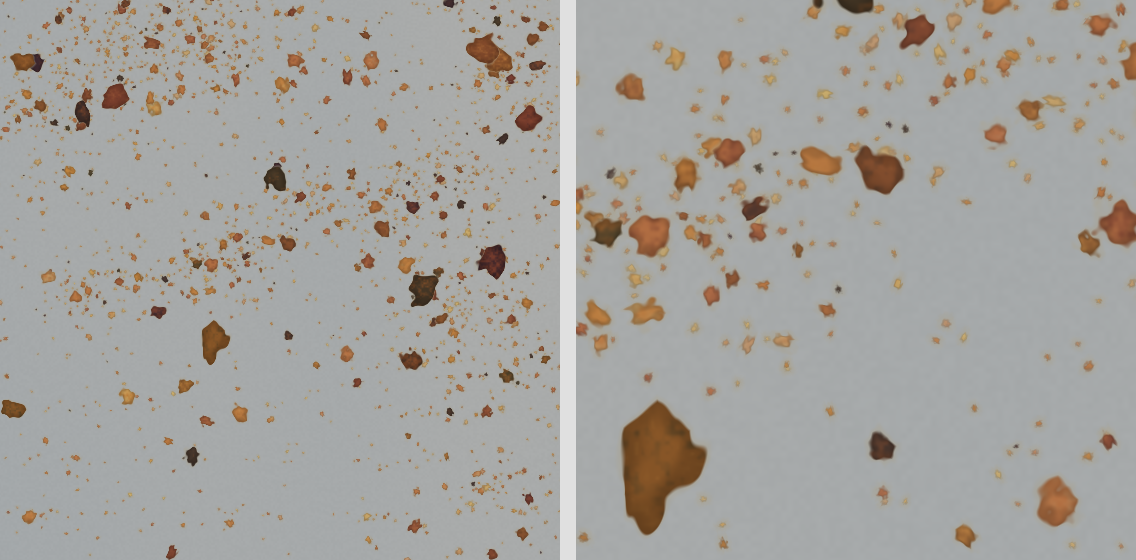
Left: the whole. Right: its middle third, enlarged.
Reproduce this texture procedurally as a three.js fragment shader.

```glsl
varying vec2 vUv;

const vec3 GLASS_COOL = vec3(0.635, 0.655, 0.665);
const vec3 GLASS_WARM = vec3(0.68, 0.68, 0.67);
const vec3 HAZE = vec3(0.67, 0.63, 0.53);
const vec3 DARK = vec3(0.23, 0.17, 0.14);
const vec3 BROWN = vec3(0.46, 0.26, 0.15);
const vec3 ORANGE = vec3(0.66, 0.42, 0.22);
const vec3 TAN = vec3(0.70, 0.57, 0.38);
const float EDGE = 0.0016;        // half width of the soft outline
const float HALO = 0.006;         // reach of the warm glow
const float HALO_STRENGTH = 0.4;
const float ROUGHNESS = 0.75;     // outline distortion
const float BASE_DENSITY = 0.09;

float hash(vec2 p) {
  return fract(sin(dot(p, vec2(127.1, 311.7))) * 43758.5);
}

float noise(vec2 p) {
  vec2 i = floor(p), f = fract(p);
  f = f * f * (3.0 - 2.0 * f);
  return mix(mix(hash(i), hash(i + vec2(1.0, 0.0)), f.x),
             mix(hash(i + vec2(0.0, 1.0)), hash(i + 1.0), f.x), f.y);
}

float blob(vec2 p, vec2 centre, vec2 size) {
  vec2 q = (p - centre) / size;
  return exp(-dot(q, q));
}

float segmentDistance(vec2 p, vec2 a, vec2 b) {
  vec2 ab = b - a;
  return length(p - a - ab * clamp(dot(p - a, ab) / dot(ab, ab), 0.0, 1.0));
}

// Drifts of grains: a diagonal band and several looser patches
float density(vec2 p) {
  float band = segmentDistance(p, vec2(0.13, 0.46), vec2(0.84, 0.70)) / 0.05;
  float d = BASE_DENSITY + 0.06 * p.y + 0.85 * exp(-band * band);
  d += 0.75 * blob(p, vec2(0.34, 0.93), vec2(0.18, 0.10));
  d += 0.50 * blob(p, vec2(0.08, 0.85), vec2(0.11, 0.12));
  d += 0.75 * blob(p, vec2(0.88, 0.42), vec2(0.12, 0.12));
  d += 0.60 * blob(p, vec2(0.90, 0.88), vec2(0.10, 0.14));
  d += 0.45 * blob(p, vec2(0.90, 0.13), vec2(0.07, 0.05));
  return clamp(d * (0.35 + 1.3 * noise(p * 15.0)), 0.0, 1.0);
}

// Tone 0 is nearly black, tone 1 is pale tan
vec3 mineral(float tone, float hue) {
  vec3 c = mix(DARK, BROWN, smoothstep(0.0, 0.3, tone));
  c = mix(c, ORANGE, smoothstep(0.3, 0.65, tone));
  c = mix(c, TAN, smoothstep(0.65, 1.0, tone));
  return c + (hue - 0.5) * vec3(0.06, 0.10, -0.02);
}

// Signed distance in grain radii: stretched, chipped and lumpy
float grainShape(vec2 q, vec2 id) {
  float angle = 6.2832 * hash(id + 3.7);
  float c = cos(angle), s = sin(angle);
  q = mat2(c, -s, s, c) * q;
  q.y *= mix(1.0, 1.65, hash(id + 5.3));
  vec2 seed = id * 7.3;
  q += ROUGHNESS * (vec2(noise(q * 1.7 + seed), noise(q * 1.7 + seed + 31.0)) - 0.5);
  float chipA = q.x * 1.25;
  float chipB = dot(q, vec2(-0.5, 0.87)) * 1.2;
  return max(length(q), max(chipA, chipB)) - 1.0;
}

// One size class: at most one grain in each jittered cell
vec3 addGrains(vec3 col, vec2 p, float cells, vec2 radii, float amount, vec2 tones, float opacity) {
  vec2 home = floor(p * cells);
  for (int y = -1; y <= 1; y++) {
    for (int x = -1; x <= 1; x++) {
      vec2 cell = home + vec2(float(x), float(y));
      vec2 id = cell + cells * 1.37;
      float chance = hash(id);
      if (chance > amount) continue;
      vec2 centre = (cell + vec2(hash(id + 11.3), hash(id + 17.9))) / cells;
      float size = hash(id + 23.1);
      float radius = mix(radii.x, radii.y, size * size);
      vec2 q = (p - centre) / radius;
      if (length(q) > 2.0 + HALO / radius) continue;
      if (chance > amount * density(centre)) continue;

      float shape = grainShape(q, id);
      float d = shape * radius;
      float tone = mix(tones.x, tones.y, hash(id + 29.7));
      tone *= step(0.05, hash(id + 41.3));
      float mottle = noise(p * 150.0 + id) * 0.6 + noise(p * 330.0) * 0.4;
      vec3 body = mineral(tone + 0.3 * (mottle - 0.5), hash(id + 37.1));
      body *= 0.86 + 0.22 * smoothstep(0.0, 0.7, -shape) + 0.05 * q.y;

      col = mix(col, HAZE, HALO_STRENGTH * (1.0 - smoothstep(0.0, HALO, d)));
      col = mix(col, body, opacity * (1.0 - smoothstep(-EDGE, EDGE, d)));
    }
  }
  return col;
}

void main() {
  // Softly lit glass with faint vertical streaks and fine grain
  float light = noise(vec2(vUv.x * 4.0 + 0.6, vUv.y * 1.5));
  vec3 col = mix(GLASS_COOL, GLASS_WARM, 0.6 * light + 0.3 * vUv.x);
  col += 0.014 * (noise(vUv * 280.0) - 0.5);

  // From dust up to the largest grains
  col = addGrains(col, vUv, 105.0, vec2(0.0013, 0.0034), 0.48, vec2(0.50, 1.10), 0.85);
  col = addGrains(col, vUv, 54.0, vec2(0.0032, 0.0078), 0.45, vec2(0.35, 1.05), 0.92);
  col = addGrains(col, vUv, 27.0, vec2(0.0080, 0.0165), 0.50, vec2(0.15, 0.85), 0.96);
  col = addGrains(col, vUv, 10.0, vec2(0.0200, 0.0360), 0.50, vec2(0.02, 0.48), 1.0);
  gl_FragColor = vec4(col, 1.0);
}
```
